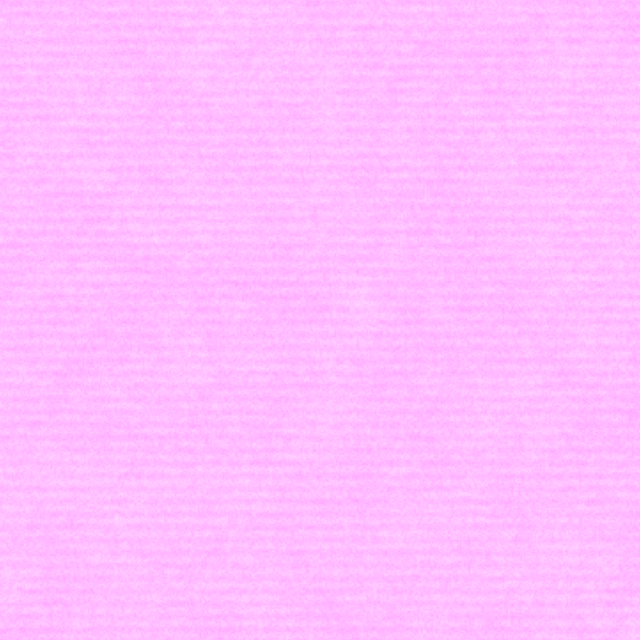
A Shadertoy shader for this texture:

```glsl
// Pink ribbed paper: fine soft horizontal ribs under cloudy mottling and grain.

const float RIB_COUNT = 50.0;      // ribs down the canvas
const float RIB_PHASE = 0.30;      // height of the light crest within a rib
const float RIB_DEPTH = 0.021;     // green swing from crest to middle
const float RIB_WOBBLE = 0.09;     // crest displacement, in ribs
const float RIB_WEAR = 0.45;       // variation in rib strength
const float CLOUD_CELLS = 9.0;     // coarsest mottling, cells across
const float CLOUD_DEPTH = 0.012;
const float GRAIN_CELLS = 190.0;   // coarser paper grain, cells across
const float GRAIN_DEPTH = 0.026;
const vec3 PAPER_PINK = vec3(1.0, 0.738, 1.0);
const float TAU = 6.2831853;

float hash(vec2 p) {
    vec3 q = fract(vec3(p.xyx) * 0.1031);
    q += dot(q, q.yzx + 33.33);
    return fract((q.x + q.y) * q.z);
}

// Smooth value noise from -1 to 1
float noise(vec2 p) {
    vec2 cell = floor(p);
    vec2 f = fract(p);
    f = f * f * (3.0 - 2.0 * f);
    float low = mix(hash(cell), hash(cell + vec2(1.0, 0.0)), f.x);
    float high = mix(hash(cell + vec2(0.0, 1.0)), hash(cell + 1.0), f.x);
    return 2.0 * mix(low, high, f.y) - 1.0;
}

// Octaves of equal weight, so small blotches count as much as large ones
float clouds(vec2 uv) {
    float sum = 0.0;
    float cells = CLOUD_CELLS;
    for (int i = 0; i < 4; i++) {
        sum += noise(uv * cells + 17.3 * float(i));
        cells *= 2.1;
    }
    return sum;
}

// Soft wave with slightly uneven crests and strength
float ribs(vec2 uv) {
    float wobble = RIB_WOBBLE * noise(uv * vec2(60.0, RIB_COUNT) + 41.0);
    float strength = 1.0 + RIB_WEAR * noise(uv * vec2(24.0, RIB_COUNT) + 73.0);
    return strength * cos(TAU * (uv.y * RIB_COUNT - RIB_PHASE + wobble));
}

float grain(vec2 uv) {
    return noise(uv * GRAIN_CELLS + 5.7) + 1.3 * noise(uv * GRAIN_CELLS * 1.9 + 91.0);
}

void mainImage(out vec4 fragColor, in vec2 fragCoord) {
    vec2 uv = fragCoord / iResolution.xy;

    // Only green varies; red and blue stay full
    float shade = RIB_DEPTH * ribs(uv)
                + CLOUD_DEPTH * clouds(uv)
                + GRAIN_DEPTH * grain(uv);

    fragColor = vec4(PAPER_PINK + vec3(0.0, shade, 0.0), 1.0);
}
```
